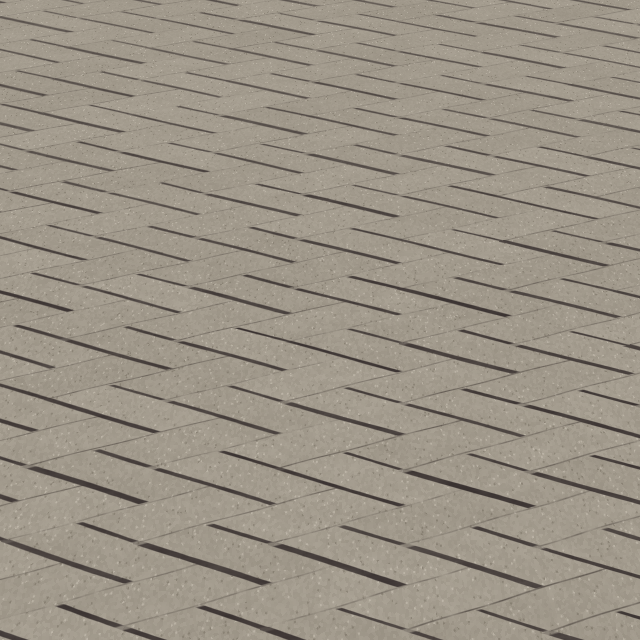
Give the GLSL for this texture, as a WebGL 1 fragment shader.

```glsl
precision highp float;
// Herringbone paving of 2:1 stones seen at a slant: the canvas is projected onto
// the ground, then turned into brick axes where every joint is 3 units long with
// a 1 unit gap. One joint direction is deep and dark, the other fine and faint.
uniform vec2 u_resolution;

const vec3 STONE = vec3(0.635, 0.605, 0.552);
const vec3 JOINT_DARK = vec3(0.225, 0.195, 0.190);
const vec3 JOINT_FINE = vec3(0.330, 0.300, 0.275);
const float HORIZON = 1.178;     // height of the horizon above the top edge
const float ROW_STEP = 0.03026;  // change of inverse depth per pattern row

float hash(vec2 p) {
  vec2 a = fract(p * vec2(0.1031, 0.1137));
  a += dot(a, a.yx + 33.33);
  return fract((a.x + a.y) * a.x * 7.31);
}

// Cellular noise: x is the distance to the nearest grain, y its random value.
vec2 grains(vec2 p) {
  vec2 cell = floor(p);
  vec2 nearest = vec2(9.0, 0.0);
  for (int j = -1; j <= 1; j++) {
    for (int i = -1; i <= 1; i++) {
      vec2 id = cell + vec2(float(i), float(j));
      vec2 seed = id + vec2(hash(id + 17.0), hash(id + 71.0));
      float d = distance(p, seed);
      if (d < nearest.x) nearest = vec2(d, hash(id + 131.0));
    }
  }
  return nearest;
}

// Smooth mottling in -1..1 from layered, warped sines.
float mottle(vec2 p) {
  float sum = 0.0;
  float weight = 0.5;
  for (int i = 0; i < 4; i++) {
    sum += weight * sin(p.x + 1.7 * sin(p.y * 0.8)) * sin(p.y + 1.3 * sin(p.x * 0.7));
    p = mat2(1.2, 1.5, -1.5, 1.2) * p + 2.3;
    weight *= 0.6;
  }
  return sum;
}

// Ground position in pattern columns (x) and rows (y) for a depth.
vec2 groundPosition(float x, float depth) {
  return vec2((x - 0.599) / (0.1026 * depth) - 0.158,
              (1.0 / depth - 0.4776) / ROW_STEP);
}

float stroke(float d, float halfWidth, float soft) {
  return 1.0 - smoothstep(halfWidth - soft, halfWidth + soft, d);
}

// Fades in at the start and out at the end of a joint.
float span(float t, float start, float end) {
  return smoothstep(start, start + 0.07, t) * (1.0 - smoothstep(end - 0.05, end, t));
}

// Deep joints along the first brick axis, with sand plugging the crossing.
float deepJoint(vec2 brick, float soft) {
  float line = floor(brick.y + 0.5);
  float t = mod(brick.x - line, 4.0);
  vec2 id = vec2(line, floor((brick.x - line) / 4.0));
  float rnd = hash(id + 40.0);
  float part = step(2.0, t);
  float width = mix(0.044, 0.058, part) * (0.75 + 0.5 * hash(id + 90.0 + part * 13.0));
  width += 0.007 * mottle(brick * vec2(7.0, 2.0));
  float bend = 0.012 * sin(t * 2.0 + rnd * 6.3);
  float plug = (1.0 - smoothstep(0.03, 0.09, abs(t - 2.03))) * smoothstep(0.15, 0.5, rnd);
  float strength = 0.82 + 0.16 * hash(id + 60.0) + 0.10 * mottle(brick * 5.0);
  return stroke(abs(brick.y - line + bend), width, soft)
       * span(t, 1.02, 4.0) * (1.0 - 0.7 * plug) * strength;
}

// Fine joints along the second axis, partly filled and worn away.
float fineJoint(vec2 brick, float soft) {
  float line = floor(brick.x + 0.5);
  float t = mod(brick.y - line - 2.0, 4.0);
  float rnd = hash(vec2(line, floor((brick.y - line - 2.0) / 4.0)) + 150.0);
  float wobble = 0.012 * sin(t * 4.0 + rnd * 6.3);
  float wear = 0.20 + 0.45 * rnd + 0.35 * mottle(brick * vec2(3.0, 6.0));
  return stroke(abs(brick.x - line + wobble), 0.017, soft)
       * span(t, 0.0, 3.0) * clamp(wear, 0.06, 0.85);
}

// Identity of the stone covering a brick-axis position.
vec2 stoneId(vec2 brick) {
  vec2 cell = floor(brick);
  float kind = mod(cell.x - cell.y, 4.0);
  if (kind < 0.5) cell.y -= 1.0;
  if (kind > 2.5) cell.x -= 1.0;
  return cell;
}

void main() {
  vec2 uv = gl_FragCoord.xy / u_resolution;
  float depth = 1.0 - uv.y - 0.011 * (uv.x - 0.625) + HORIZON;
  vec2 ground = groundPosition(uv.x, depth);
  vec2 brick = ground.xx + vec2(-2.0, 2.0) * ground.y;
  float soft = 2.0 / (ROW_STEP * depth * depth) * max(0.0013, 0.8 / u_resolution.y);
  float near = smoothstep(HORIZON, HORIZON + 0.55, depth);

  // Stone faces: tone per stone, broad mottling and gritty grains
  vec2 grit = grains(ground * vec2(46.0, 23.0) + 300.0);
  float tone = 0.022 * (hash(stoneId(brick) + 200.0) - 0.5);
  tone += 0.014 * mottle(brick * 2.5) + 0.045 * (grit.y - 0.5) * mix(0.6, 1.0, near);
  float speck = 1.0 - smoothstep(0.15, 0.45, grit.x);
  tone += speck * (0.07 * step(0.95, grit.y) - 0.07 * step(grit.y, 0.04));
  vec3 color = STONE + tone;

  // Joints, paler with distance
  color = mix(color, JOINT_FINE, fineJoint(brick, soft) * mix(0.55, 1.0, near));
  color = mix(color, JOINT_DARK, clamp(deepJoint(brick, soft), 0.0, 1.0) * mix(0.72, 1.0, near));
  gl_FragColor = vec4(color, 1.0);
}
```
